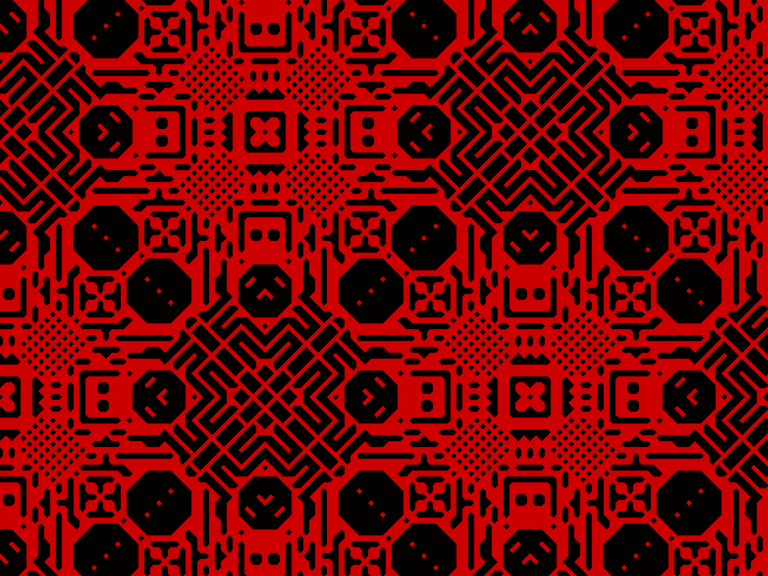
Write a WebGL 2 fragment shader that draws this pattern.

```glsl
#version 300 es
precision highp float;

#define CELLS_HIGH 97.8
#define ORIGIN vec2(45.0, 75.4)
#define HALF_PERIOD 45
#define PLAZA 21
#define SITE_CHANCE 0.88
#define LINK_CHANCE 0.38
#define RED vec3(0.80, 0.0, 0.0)
#define BLACK vec3(0.01, 0.0, 0.0)

uniform vec2 u_resolution;
out vec4 fragColor;

float hash(ivec2 p) {
    return fract(sin(dot(vec2(p), vec2(12.9898, 78.233))) * 43758.5453);
}

int taxicab(ivec2 p) { return abs(p.x) + abs(p.y); }
int chebyshev(ivec2 p) { return max(abs(p.x), abs(p.y)); }

// Mirrors a cell into one triangle: plaza centre, cross centre, midpoint
ivec2 foldCell(ivec2 c) {
    int period = 2 * HALF_PERIOD;
    ivec2 p = abs((c + 4 * period + HALF_PERIOD) % period - HALF_PERIOD);
    if (p.x + p.y > HALF_PERIOD) p = HALF_PERIOD - p.yx;
    return ivec2(max(p.x, p.y), min(p.x, p.y));
}

// Short black bars joined on a red ground
bool maze(ivec2 p) {
    ivec2 odd = p & 1;
    if (odd.x + odd.y == 2) return true;
    return hash(p) > (odd.x + odd.y == 0 ? SITE_CHANCE : LINK_CHANCE);
}

// Red square: emblem, beads, brackets, lattice and ringed corners
bool plaza(ivec2 p) {
    int r = chebyshev(p);
    if (r <= 4) return r == 0 ? false : r != 3 && p != ivec2(2, 0);
    if (p.y <= 4 && p.x <= 8)
        return !(p.x == 6 && p.y <= 3 || p.x == 7 && p.y % 2 == 0);
    if (p.y <= 5 && p.x >= 13) {
        bool bracket = p.x == 14 && p.y <= 4 || p.y == 4 && p.x >= 14 && p.x <= 20;
        bool notch = p.x >= 17 && p.x <= 18 && p.y >= 1 && p.y <= 2;
        return !bracket && !notch;
    }
    if (taxicab(p - 9) <= 6) return ((p.x + p.y) & 1) == 0;
    ivec2 q = p - 17;
    int ring = chebyshev(q);
    if (ring <= 4) {
        if (ring == 4) return taxicab(q) < 8;
        if (ring == 3) return taxicab(q) == 6;
        return abs(q.x) == abs(q.y) || ring == 2 && taxicab(q) == 3;
    }
    if (ring == 5 && taxicab(q) < 9) return false;
    return maze(p);
}

// Dark cross: diamond chain, beaded capsules, nested contours, fingers
bool crossArms(ivec2 q) {
    if (q.x + q.y <= 6)
        return taxicab(q) == 2 || taxicab(q - ivec2(4, 0)) == 2;
    int along = clamp((q.x + q.y) / 2, 5, 11);
    int capsule = taxicab(q - along);
    if (capsule < 4)
        return capsule == 2 || q.x + q.y == 16 && capsule < 2;
    int level = max(q.x, q.x + q.y - 8);
    if (level <= 17)
        return (level + min(abs(q.y - 4), 4)) % 3 == 0;
    return q.y % 3 != 1 && hash(ivec2(q.x / 3, q.y)) > 0.12;
}

// Black disc with diagonal red dashes
bool discInside(ivec2 q, float d, float radius) {
    bool dash = (q.x - q.y + 40) % 4 == 0 && (q.x + q.y + 40) % 8 < 4;
    return dash && d < radius - 1.4;
}

float redCell(ivec2 c) {
    ivec2 p = foldCell(c);
    bool red = p.x <= PLAZA ? plaza(p) : crossArms(ivec2(HALF_PERIOD - p.x, p.y));
    for (int i = 0; i < 2; i++) {
        ivec2 q = p - ivec2(27, 18 * i);
        float radius = 4.6 + 1.0 * float(i);
        float d = length(vec2(q));
        if (d < radius) red = discInside(q, d, radius);
        else if (d < radius + 1.1 && p.x > PLAZA) red = true;
    }
    return red ? 1.0 : 0.0;
}

void main() {
    vec2 g = gl_FragCoord.xy / u_resolution.y * CELLS_HIGH - ORIGIN;
    ivec2 c = ivec2(floor(g));
    vec2 f = fract(g);

    // Corner bits: x lower left, y lower right, z upper left, w upper right
    vec4 b = vec4(redCell(c), redCell(c + ivec2(1, 0)),
                  redCell(c + ivec2(0, 1)), redCell(c + ivec2(1, 1)));

    // Split along the diagonal of equal bits, so red joins across corners
    if (b.x != b.w || b.x < min(b.y, b.z)) {
        b = b.yxwz;
        f.x = 1.0 - f.x;
    }
    float level = f.x > f.y
        ? b.x + (b.y - b.x) * f.x + (b.w - b.y) * f.y
        : b.x + (b.z - b.x) * f.y + (b.w - b.z) * f.x;

    float soft = 0.75 * CELLS_HIGH / u_resolution.y;
    float ink = smoothstep(0.5 - soft, 0.5 + soft, level);
    fragColor = vec4(mix(BLACK, RED, ink), 1.0);
}
```
